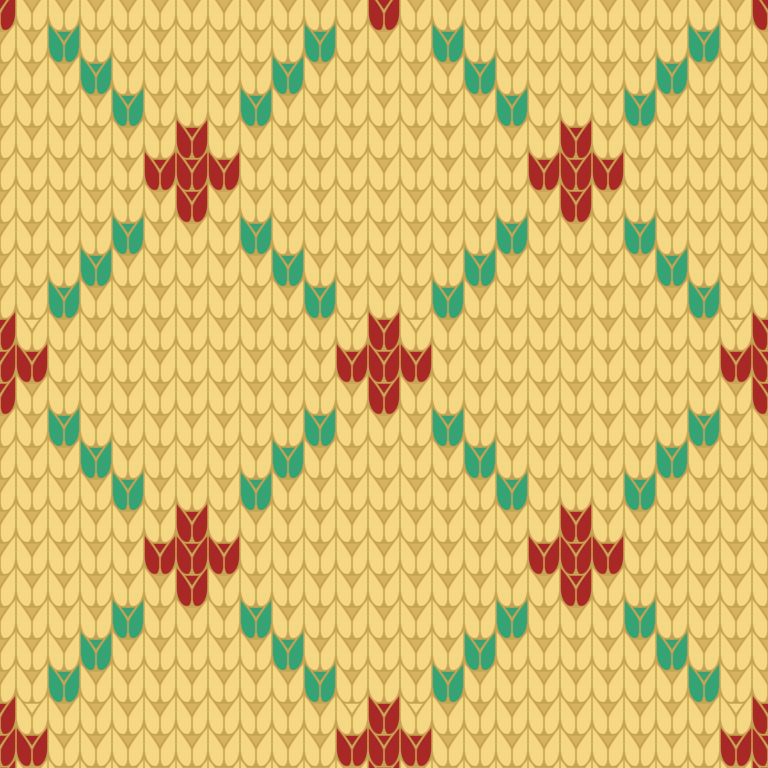
Give the GLSL for this pattern, as a three.js fragment shader.

```glsl
// Knitted fabric: cream stitches with red crosses joined by green diagonals into diamonds.
#define STITCHES 24.0
#define MOTIF 12.0
#define ROW_SHIFT 0.0625
#define SOFT 0.026
#define LEAF_TIP 1.18
#define OUTER 0.475
#define INNER 0.025
#define CREAM vec3(0.965, 0.845, 0.515)
#define SEAM vec3(0.785, 0.64, 0.32)
#define SHADE vec3(0.845, 0.70, 0.38)
#define GREEN vec3(0.21, 0.64, 0.46)
#define RED vec3(0.66, 0.155, 0.15)

varying vec2 vUv;

// Rise of a quarter ellipse from 0 to 1
float quarterRound(float t) {
  float s = 1.0 - clamp(t, 0.0, 1.0);
  return sqrt(1.0 - s * s);
}

// Positive inside one leaf of a stitch; p.x from its middle, p.y from its foot
float leafField(vec2 p) {
  float outer = mix(0.15, OUTER, quarterRound(p.y / 0.55));
  float foot = 0.115 * (1.0 - quarterRound(p.y / 0.25));
  float rise = max(p.y - 0.5, 0.0) / (LEAF_TIP - 0.5);
  float inner = INNER + foot + (OUTER - INNER) * pow(rise, 1.25);
  return min(min(outer - p.x, p.x - inner), p.y);
}

// Leaf coverage, with the field scaled to true distance
float leafMask(vec2 p) {
  vec2 e = vec2(0.01, 0.0);
  vec2 slope = vec2(leafField(p + e.xy) - leafField(p - e.xy),
                    leafField(p + e.yx) - leafField(p - e.yx)) / (2.0 * e.x);
  return smoothstep(-SOFT, SOFT, leafField(p) / max(length(slope), 0.7));
}

// Small triangle between the two leaf tips
float notchMask(vec2 p) {
  float side = dot(vec2(p.x, p.y - 0.645), vec2(-0.82, 0.57));
  return smoothstep(-SOFT, SOFT, min(side, 0.945 - p.y));
}

// Distance in stitches to the nearest motif corner, folded to 0..6
vec2 foldCell(vec2 cell) {
  return abs(mod(cell + 0.5 * MOTIF, MOTIF) - 0.5 * MOTIF);
}

// Yarn colour of a stitch
vec3 yarn(vec2 cell) {
  vec2 d = foldCell(cell);
  float steps = min(d.x + d.y, MOTIF - d.x - d.y);
  if (steps < 1.5) return RED;
  bool diagonal = abs(d.x - d.y) < 0.5 && d.x > 1.5 && d.x < 4.5;
  return diagonal ? GREEN : CREAM;
}

// Plain stitches have shaded notches, except above the arms of corner crosses
vec3 notchColour(vec2 cell) {
  vec3 colour = yarn(cell);
  bool plain = colour == CREAM;
  bool aboveArm = abs(foldCell(cell).x - 1.0) < 0.5
               && abs(mod(cell.y, MOTIF) - 1.0) < 0.5;
  return plain && !aboveArm ? SHADE : colour;
}

void main() {
  vec2 grid = vUv * STITCHES + vec2(0.5, -ROW_SHIFT);
  vec2 cell = floor(grid);
  vec2 p = vec2(abs(fract(grid.x) - 0.5), fract(grid.y));

  vec3 colour = mix(SEAM, notchColour(cell), notchMask(p));

  // This stitch, then the tips reaching up from the row below
  for (int i = 0; i < 2; i++) {
    vec2 up = vec2(0.0, float(i));
    colour = mix(colour, yarn(cell - up), leafMask(p + up));
  }
  gl_FragColor = vec4(colour, 1.0);
}
```
